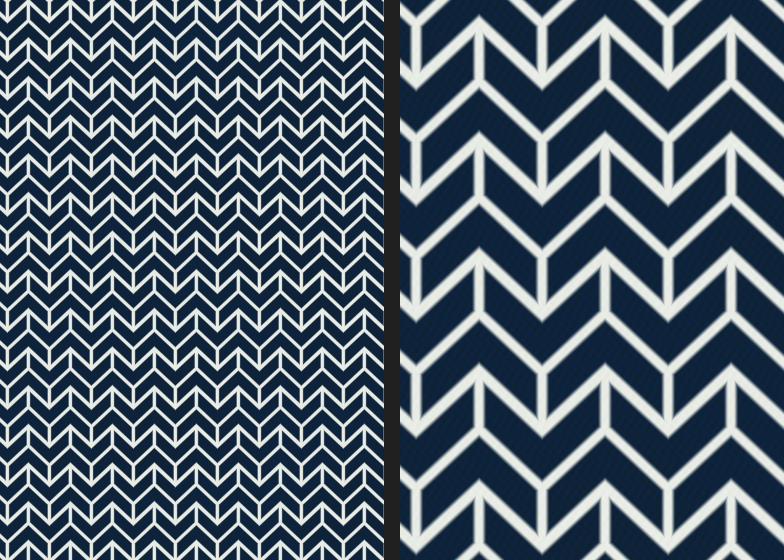
Left: the whole. Right: its middle third, enlarged.
Write a Shadertoy shader that draws this pattern.

```glsl
// Cream chevron lattice with alternating spines on a finely woven navy cloth.

const float TAU = 6.2831853;

// Lengths are fractions of the canvas width, y runs downward from the top.
const vec2 PITCH = vec2(0.10937, 0.10066);
const vec2 FIRST_PEAK = vec2(0.0739, 0.6070);
const float ZIGZAG_RISE = 0.0511;
const float ARROW_WIDTH = 0.0100;
const float PLAIN_WIDTH = 0.0088;
const float SPINE_WIDTH = 0.0088;

const vec3 NAVY = vec3(0.05, 0.14, 0.255);
const vec3 DARK_NAVY = vec3(0.06, 0.13, 0.19);
const vec3 CREAM = vec3(0.91, 0.925, 0.90);

// Distance to the nearest multiple of period.
float repeatDistance(float x, float period) {
    return period * abs(fract(x / period + 0.5) - 0.5);
}

// Soft coverage of a stroke, given the distance to its centre line.
float stroke(float distance, float width, float softness) {
    return 1.0 - smoothstep(-softness, softness, distance - 0.5 * width);
}

// Coverage of both zigzags and the spines that join them.
float chevronLattice(vec2 p, vec2 pitch, float rise, float softness) {
    float halfPitch = 0.5 * pitch.x;
    float fromPeak = repeatDistance(p.x, pitch.x);
    float slope = rise / halfPitch;
    float perpendicular = inversesqrt(1.0 + slope * slope);

    // Shearing by the zigzag turns each one into a level line.
    float level = p.y - slope * fromPeak;
    float arrow = repeatDistance(level, pitch.y) * perpendicular;
    float plain = repeatDistance(level - 0.5 * pitch.y, pitch.y) * perpendicular;

    // Spines stand on peaks in one band and on valleys in the next.
    bool peakBand = fract(level / pitch.y) < 0.5;
    float spine = peakBand ? fromPeak : halfPitch - fromPeak;

    float zigzags = max(stroke(arrow, ARROW_WIDTH, softness),
                        stroke(plain, PLAIN_WIDTH, softness));
    return max(zigzags, stroke(spine, SPINE_WIDTH, softness));
}

// Interlaced thread relief, from -1 to 1.
float weave(vec2 p, vec2 threads) {
    vec2 wave = sin(TAU * threads * p);
    return 0.6 * wave.x * wave.y + 0.4 * sin(TAU * threads.x * (p.x + 0.5 * p.y));
}

// Slow dye drift from layered sines, from -1 to 1.
float dyeDrift(vec2 p) {
    float drift = 0.0;
    float gain = 0.5;
    for (int i = 0; i < 3; i++) {
        drift += gain * sin(7.0 * p.x + 2.0 * sin(5.0 * p.y)) * cos(6.0 * p.y - p.x);
        p = mat2(0.8, 0.6, -0.6, 0.8) * p * 2.1 + 1.7;
        gain *= 0.5;
    }
    return drift;
}

void mainImage(out vec4 fragColor, in vec2 fragCoord) {
    vec2 p = vec2(fragCoord.x, iResolution.y - fragCoord.y) / iResolution.x;
    float softness = max(0.0022, 0.7 / iResolution.x);

    float thread = weave(p, vec2(127.0, 113.0));
    float drift = dyeDrift(p);

    // Cloth ground and printed lines share the same threads.
    float shade = smoothstep(-0.7, 0.9, thread + 0.35 * drift);
    vec3 ground = mix(NAVY, DARK_NAVY, shade);
    vec3 ink = CREAM * (1.0 + 0.012 * thread + 0.01 * drift);

    float lines = chevronLattice(p - FIRST_PEAK, PITCH, ZIGZAG_RISE, softness);
    fragColor = vec4(mix(ground, ink, lines), 1.0);
}
```
